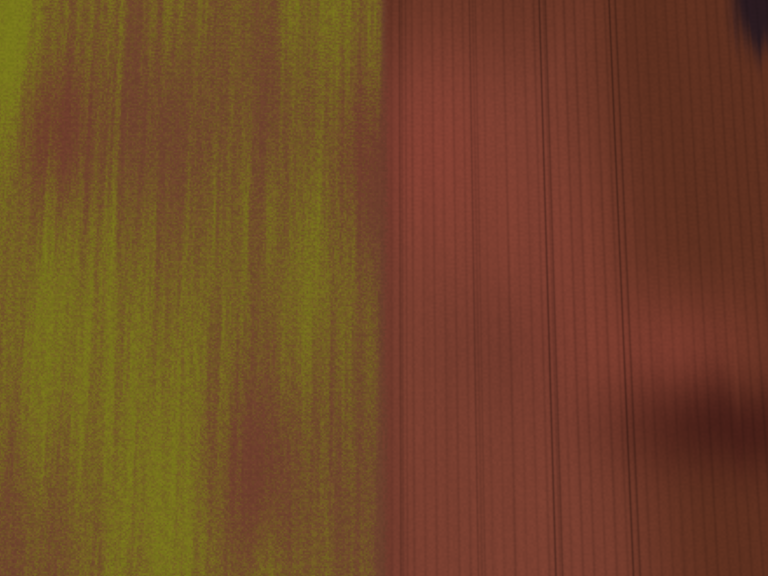
Reproduce this texture procedurally as a Shadertoy shader.

```glsl
const float EDGE = 0.503;            // border between crop and bare soil
const float FAN = 0.11;              // rows spread toward the bottom
const float FURROW_STEP = 0.0132;
const float TRACK_START = 0.017;
const float TRACK_STEP = 0.091;
const float GRAIN_CELLS = 330.0;     // grains per canvas height
const float GRAIN_AMOUNT = 0.34;
const float STREAK_AMOUNT = 0.62;
const vec3 CROP = vec3(0.475, 0.475, 0.105);
const vec3 CROP_SOIL = vec3(0.43, 0.255, 0.18);
const vec3 SOIL = vec3(0.475, 0.245, 0.187);
const vec3 SOIL_DARK = vec3(0.355, 0.18, 0.115);
const vec3 SOIL_RED = vec3(0.525, 0.25, 0.20);
const vec3 SHADOW = vec3(0.23, 0.085, 0.075);
const vec3 CORNER = vec3(0.16, 0.10, 0.12);

float hash(vec2 p) {
    return fract(sin(dot(p, vec2(127.1, 311.7))) * 43758.5453);
}

float noise(vec2 p) {
    vec2 i = floor(p), f = fract(p);
    f = f * f * (3.0 - 2.0 * f);
    return mix(mix(hash(i), hash(i + vec2(1, 0)), f.x),
               mix(hash(i + vec2(0, 1)), hash(i + vec2(1, 1)), f.x), f.y);
}

float blob(vec2 p, vec2 center, vec2 radius) {
    vec2 d = (p - center) / radius;
    return exp(-dot(d, d));
}

float line(float x, float center, float width) {
    float d = (x - center) / width;
    return exp(-d * d);
}

// Long streaks along the rows, at three widths
float streaks(float row, float y) {
    return 0.30 * noise(vec2(row * 40.0, y * 2.0))
         + 0.40 * noise(vec2(row * 120.0 + 7.0, y * 3.0))
         + 0.30 * noise(vec2(row * 270.0 + 31.0, y * 5.0)) - 0.5;
}

// Broad lush and thin patches of the crop
float cropCover(vec2 p) {
    float c = 0.44;
    c += 0.55 * blob(p, vec2(0.00, 0.95), vec2(0.05, 0.24));
    c += 0.24 * blob(p, vec2(0.10, 0.40), vec2(0.14, 0.26));
    c += 0.26 * blob(p, vec2(0.20, 0.12), vec2(0.06, 0.30));
    c += 0.26 * blob(p, vec2(0.41, 0.53), vec2(0.04, 0.22));
    c += 0.20 * blob(p, vec2(0.42, 0.98), vec2(0.05, 0.16));
    c += 0.28 * blob(p, vec2(0.49, 0.92), vec2(0.012, 0.18));
    c -= 0.40 * blob(p, vec2(0.07, 0.77), vec2(0.06, 0.13));
    c -= 0.28 * blob(p, vec2(0.20, 0.77), vec2(0.07, 0.16));
    c -= 0.16 * blob(p, vec2(0.34, 0.80), vec2(0.09, 0.15));
    c -= 0.36 * blob(p, vec2(0.34, 0.17), vec2(0.055, 0.17));
    c -= 0.32 * blob(p, vec2(0.48, 0.70), vec2(0.035, 0.17));
    c -= 0.18 * blob(p, vec2(0.46, 0.14), vec2(0.06, 0.22));
    c -= 0.20 * blob(p, vec2(0.02, 0.05), vec2(0.06, 0.22));
    return c;
}

vec3 cropField(vec2 p, float row, float streak, float grain) {
    float cover = cropCover(p) + STREAK_AMOUNT * streak + GRAIN_AMOUNT * (grain - 0.5);
    cover -= 0.35 * smoothstep(-0.02, 0.0, row);
    float thin = blob(p, vec2(0.07, 0.78), vec2(0.055, 0.12))
               + blob(p, vec2(0.48, 0.73), vec2(0.04, 0.14))
               + 0.7 * blob(p, vec2(0.33, 0.18), vec2(0.05, 0.14));
    vec3 soil = mix(CROP_SOIL, SOIL * 0.92, min(thin, 1.0) * 0.6);
    return mix(soil, CROP, smoothstep(-0.02, 1.0, cover));
}

vec3 bareField(vec2 p, float row, float streak) {
    // Broad tones
    float dark = smoothstep(0.70, 0.90, p.x + 0.10 * (p.y - 0.5));
    dark = max(dark, 0.60 * smoothstep(0.78, 1.02, p.y));
    vec3 col = mix(SOIL, SOIL_DARK, dark * 0.92);
    col = mix(col, SOIL_RED, 0.75 * blob(p, vec2(0.56, 0.73), vec2(0.085, 0.18)));
    col = mix(col, SOIL_RED, 0.40 * blob(p, vec2(0.71, 0.55), vec2(0.11, 0.22)));
    col = mix(col, SOIL_RED, 0.70 * blob(p, vec2(0.87, 0.39), vec2(0.13, 0.11)));
    col *= 1.0 - 0.08 * blob(p, vec2(0.65, 0.40), vec2(0.08, 0.12));

    // Shadows
    vec2 ragged = p + vec2(0.0, 0.06 * streak);
    float shade = blob(ragged, vec2(0.96, 0.26), vec2(0.14, 0.08));
    col = mix(col, SHADOW, 0.68 * shade);
    float corner = blob(p + vec2(0.0, 0.12 * streak), vec2(0.985, 1.0), vec2(0.035, 0.095));
    col = mix(col, CORNER, smoothstep(0.15, 0.85, corner));

    // Even furrows and paired wheel tracks
    float cell = row / FURROW_STEP;
    float groove = line(fract(cell), 0.5, 0.15);
    float depth = 0.05 + 0.06 * hash(vec2(floor(cell), 3.0));
    col *= 1.02 + 0.08 * streak - depth * groove;
    for (int i = 0; i < 4; i++) {
        float x = TRACK_START + TRACK_STEP * float(i);
        float strength = i < 2 ? 0.14 : 0.26;
        float pair = line(row, x, 0.0016) + 0.6 * line(row, x + 0.008, 0.0016);
        col *= 1.0 - strength * pair;
    }
    return col;
}

void mainImage(out vec4 fragColor, in vec2 fragCoord) {
    vec2 p = fragCoord / iResolution.xy;
    float row = (p.x - EDGE) / (1.0 + FAN * (1.0 - p.y));
    float streak = streaks(row, p.y);
    vec2 grainPos = fragCoord / iResolution.y * GRAIN_CELLS;
    float grain = noise(grainPos);

    // Thinning crop ends in a ragged, narrow seam
    float border = row + 0.010 * streak + 0.005 * (grain - 0.5);
    float bare = smoothstep(-0.008, 0.002, border);
    vec3 col = mix(cropField(p, row, streak, grain), bareField(p, row, streak), bare);
    col *= 1.0 - 0.07 * line(row, 0.004, 0.009);
    col *= 1.0 + mix(0.09, 0.06, bare) * (noise(grainPos * 0.8 + 91.0) - 0.5);
    fragColor = vec4(col, 1.0);
}
```
